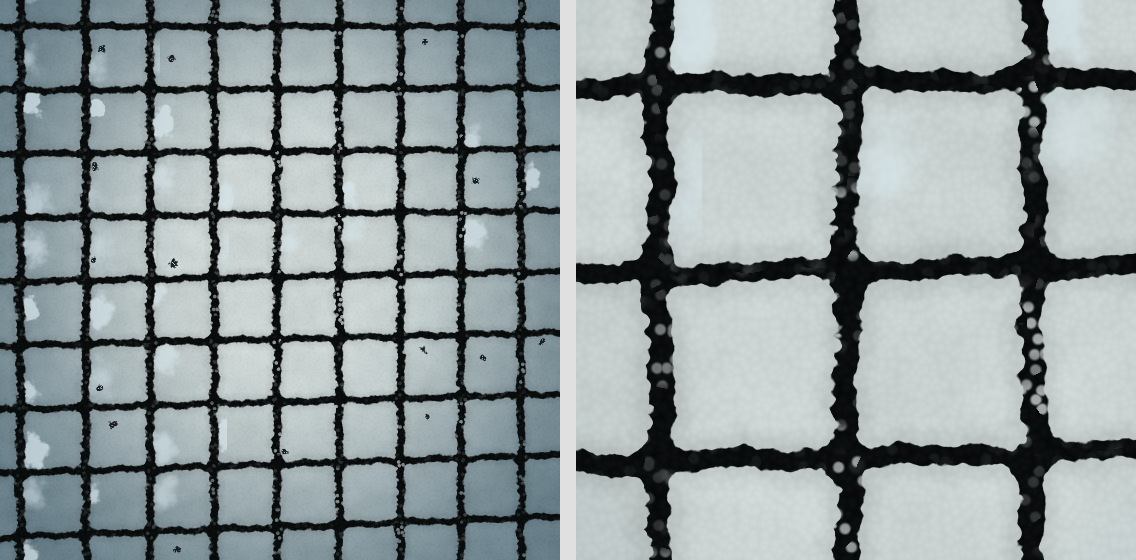
Left: the whole. Right: its middle third, enlarged.
This texture is drawn by a WebGL 1 fragment shader. Its source:

```glsl
precision highp float;
// Snow packed into a dark woven wire grid, about nine cells each way.
// A slightly skewed lattice holds rounded snow blocks; layered sines bend the
// wires, cellular noise frays the edges and adds frost, wet patches and debris.
uniform vec2 u_resolution;

vec2 hash2(vec2 p) {
  vec3 a = fract(p.xyx * vec3(0.1031, 0.1030, 0.0973));
  a += dot(a, a.yzx + 33.33);
  return fract((a.xx + a.yz) * a.zy);
}

// Distance to the nearest scattered point, and that point's random value.
vec2 cellular(vec2 p) {
  vec2 cell = floor(p), nearest = vec2(9.0, 0.0);
  for (int j = -1; j <= 1; j++) {
    for (int i = -1; i <= 1; i++) {
      vec2 id = cell + vec2(float(i), float(j));
      float d = length(id + hash2(id + 50.0) - p);
      if (d < nearest.x) nearest = vec2(d, hash2(id + 91.0).x);
    }
  }
  return nearest;
}

float roundedBox(vec2 p, vec2 halfSize, float radius) {
  vec2 e = abs(p) - halfSize + radius;
  return length(max(e, 0.0)) + min(max(e.x, e.y), 0.0) - radius;
}

// Lattice coordinates, rows counted downward, with a mild perspective drift.
vec2 lattice(vec2 uv) {
  float x = uv.x - 0.0365;
  vec2 q = vec2(x * (8.5 + 0.5 * x), (0.953 - uv.y) / (0.1141 - 0.0047 * uv.x));
  vec2 along = q.yx, wire = floor(q + 0.5);
  q += 0.013 * sin(6.2832 * along + wire * 2.4)
     + 0.009 * sin(15.0 * along + wire * 5.1)
     + 0.005 * sin(37.0 * along + wire * 3.7);
  return q;
}

void main() {
  vec2 uv = gl_FragCoord.xy / u_resolution;
  float pixel = 9.0 / u_resolution.x;
  vec2 q = lattice(uv);
  vec2 block = floor(q) + 20.0;
  vec2 p = fract(q) - 0.5;
  vec2 rnd = hash2(block), rnd2 = hash2(block + 37.0);

  vec2 fine = cellular(uv * 210.0);
  vec2 crumb = cellular(uv * 115.0);
  vec2 lump = cellular(uv * 38.0);

  // Snow block, with its right side frayed more than the others
  float fray = mix(0.018, 0.055, smoothstep(0.25, 0.45, p.x));
  float edge = roundedBox(p, vec2(0.437, 0.447), 0.09);
  edge += fray * (crumb.x - 0.45) + 0.025 * (lump.x - 0.45) + 0.012 * (fine.x - 0.45);
  float snowMask = 1.0 - smoothstep(-pixel, pixel, edge);

  // Snow shade: bright middle falling to blue-grey borders
  float fall = smoothstep(0.15, 0.69, length((uv - vec2(0.51, 0.53)) * vec2(1.06, 0.95)));
  vec3 snow = mix(vec3(0.79, 0.825, 0.82), vec3(0.41, 0.50, 0.54), fall);
  snow *= 0.93 + 0.07 * smoothstep(0.0, 0.14, -edge);
  snow += 0.035 * (0.45 - fine.x) + 0.02 * (0.5 - lump.x) + 0.03 * (rnd.y - 0.5);
  snow += 0.012 * sin(uv.x * 41.0 + 2.0 * sin(uv.y * 33.0)) * sin(uv.y * 47.0);

  // Wet bright patches against the left edge, commonest in the left columns
  float wetChance = mix(0.85, 0.12, smoothstep(0.25, 0.45, uv.x));
  vec2 toWet = p - vec2(-0.40 + 0.12 * rnd2.x, 0.6 * (rnd.y - 0.5));
  float wet = length(toWet * vec2(1.0, 0.75)) + 0.13 * (lump.x - 0.4) + 0.05 * (crumb.x - 0.4);
  float softness = mix(0.015, 0.16, rnd2.y);
  float wetSize = 0.08 + 0.12 * rnd2.x;
  float wetMask = step(rnd.x, wetChance) * (1.0 - smoothstep(wetSize - softness, wetSize + softness, wet));
  snow = mix(snow, vec3(0.84, 0.90, 0.92), wetMask * mix(0.75, 0.5, rnd2.y));

  // Rare grit lying on the snow
  vec2 gritAt = vec2(-0.38 + 0.35 * rnd.x * rnd.x, 0.7 * (rnd2.x - 0.5));
  float grit = length(p - gritAt) + 0.06 * (crumb.x - 0.3);
  float gritSize = 0.025 + 0.035 * rnd.y;
  float gritMask = step(0.87, rnd2.y) * (1.0 - smoothstep(gritSize, gritSize + 0.025, grit));
  snow = mix(snow, vec3(0.10, 0.12, 0.14), gritMask * smoothstep(0.12, 0.3, fine.x));

  // Wire with dull sheen, plus frost crumbs that cling to the uprights
  vec2 toWire = abs(fract(q + 0.5) - 0.5);
  float sheen = smoothstep(0.45, 0.9, sin(q.x * 19.0 + block.y) * sin(q.y * 23.0 + block.x));
  vec3 wire = vec3(0.035, 0.045, 0.045) + 0.10 * sheen * smoothstep(0.55, 0.1, lump.x);
  wire += 0.035 * (0.5 - fine.x);
  float upright = 1.0 - smoothstep(0.05, 0.13, toWire.x);
  float clump = smoothstep(0.1, 0.8, sin(q.y * 4.3 + floor(q.x + 0.5) * 2.7)
              + 0.5 * sin(q.y * 11.0 + floor(q.x + 0.5)));
  float frost = (1.0 - smoothstep(0.25, 0.5, crumb.x)) * step(0.62, crumb.y);
  frost *= mix(0.08, 0.25 + 0.75 * clump * smoothstep(0.1, 0.6, uv.x), upright);
  wire = mix(wire, snow * 0.85, frost);

  gl_FragColor = vec4(mix(wire, snow, snowMask), 1.0);
}
```
